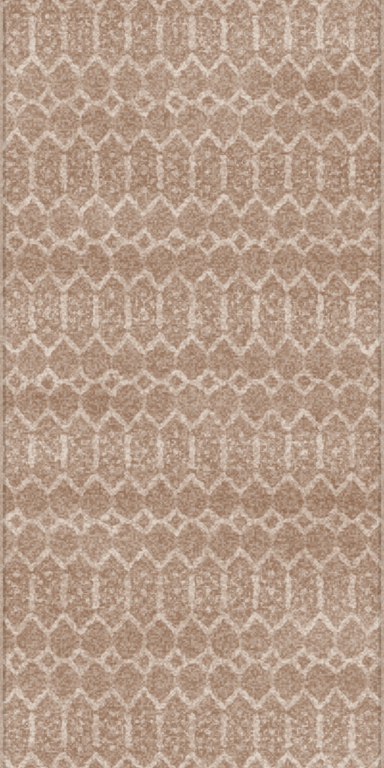
This pattern is drawn by a Shadertoy shader. Its source:

```glsl
// A woven runner: pale trellis of long hexagons, zigzags and small diamonds on tan pile.
// One mirrored quarter of the repeat is drawn with segment distances, then
// frayed and speckled with layered value noise.

float hash(vec2 p) {
    vec3 q = fract(vec3(p.xyx) * 0.1031);
    q += dot(q, q.yzx + 33.33);
    return fract((q.x + q.y) * q.z);
}

float noise(vec2 p) {
    vec2 i = floor(p), f = fract(p);
    f = f * f * (3.0 - 2.0 * f);
    return mix(mix(hash(i), hash(i + vec2(1, 0)), f.x),
               mix(hash(i + vec2(0, 1)), hash(i + vec2(1, 1)), f.x), f.y);
}

float segment(vec2 p, vec2 a, vec2 b) {
    vec2 d = b - a;
    return length(p - a - d * clamp(dot(p - a, d) / dot(d, d), 0.0, 1.0));
}

// Distance to the trellis; x runs from diamond to bar, y from diamond row to bar row
float trellis(vec2 p) {
    float d = segment(p, vec2(0.0, 0.37), vec2(0.35, 0.0));            // small diamond
    d = min(d, segment(p, vec2(0.35, 0.0), vec2(0.5, 0.0)));           // link
    d = min(d, segment(p, vec2(0.0, 0.88), vec2(0.5, 1.46)));          // zigzag
    d = min(d, segment(p, vec2(0.5, 1.74), vec2(0.5, 2.2)) - 0.02);    // upright bar
    return d - 0.078;
}

// Distance to the small dots inside each long hexagon
float dots(vec2 p) {
    float d = min(length(p - vec2(0.0, 2.18)), length(p - vec2(0.0, 1.64)));
    d = min(d, length(p - vec2(0.24, 1.9)) + 0.025);
    return d - 0.09;
}

void mainImage(out vec4 fragColor, in vec2 fragCoord) {
    vec2 uv = fragCoord / iResolution.xy;
    vec2 p = uv * vec2(12.0, 24.0);
    float pixel = 12.0 / iResolution.x;

    // Uneven tufting bends the lines slightly
    vec2 fray = vec2(noise(p * 9.0), noise(p * 9.0 + 71.0)) - 0.5;
    vec2 w = p + 0.09 * fray;

    // Twelve repeats across, five and a half down, mirrored about each axis
    float halfRow = 12.0 / 5.5;
    vec2 cell = vec2(abs(fract(w.x) - 0.5),
                     abs(mod(w.y - 3.34 + halfRow, 2.0 * halfRow) - halfRow));
    float soft = pixel * 0.6 + 0.02;
    float line = 1.0 - smoothstep(-soft, soft, trellis(cell));
    line = max(line, 0.8 * (1.0 - smoothstep(-soft, soft, dots(cell))));

    // Faint ties from diamond to zigzag close the sides of the round panels
    float tie = segment(cell, vec2(0.0, 0.37), vec2(0.0, 0.88)) - 0.06;
    line = max(line, 0.4 * (1.0 - smoothstep(-soft, soft, tie)));

    // Pile grain, horizontal yarn streaks and broad worn patches
    float grain = noise(uv * vec2(200.0, 420.0)) - 0.5;
    float yarn = noise(uv * vec2(50.0, 330.0) + 19.0) - 0.5;
    float patches = noise(p * vec2(0.3, 0.7) + 5.0) - 0.5;
    float bands = noise(vec2(p.x * 0.08, p.y * 1.3) + 31.0) - 0.5;
    float wear = noise(p * 2.2 + 43.0);

    // Pale flecks gather around the bar rows
    float fleck = smoothstep(0.62, 0.9, noise(uv * vec2(160.0, 330.0) + 91.0));
    fleck *= 0.14 + 0.24 * smoothstep(1.1, 2.0, cell.y);

    float tone = 0.33 + line * mix(0.42, 0.6, wear) + fleck * (1.0 - line);
    tone += 0.6 * grain + 0.22 * yarn + 0.18 * patches + 0.14 * bands;
    vec3 color = mix(vec3(0.60, 0.465, 0.375), vec3(0.84, 0.78, 0.73), clamp(tone, -0.1, 1.12));

    // Bound selvedge along both long sides
    float edge = min(uv.x, 1.0 - uv.x) * 12.0;
    float binding = 1.0 - smoothstep(0.09 - pixel, 0.09 + pixel, edge);
    float groove = 1.0 - smoothstep(0.03, 0.03 + pixel, abs(edge - 0.13));
    color = mix(color, vec3(0.74, 0.65, 0.58) + 0.08 * grain, 0.8 * binding);
    color *= 1.0 - 0.12 * groove;

    fragColor = vec4(color, 1.0);
}
```
